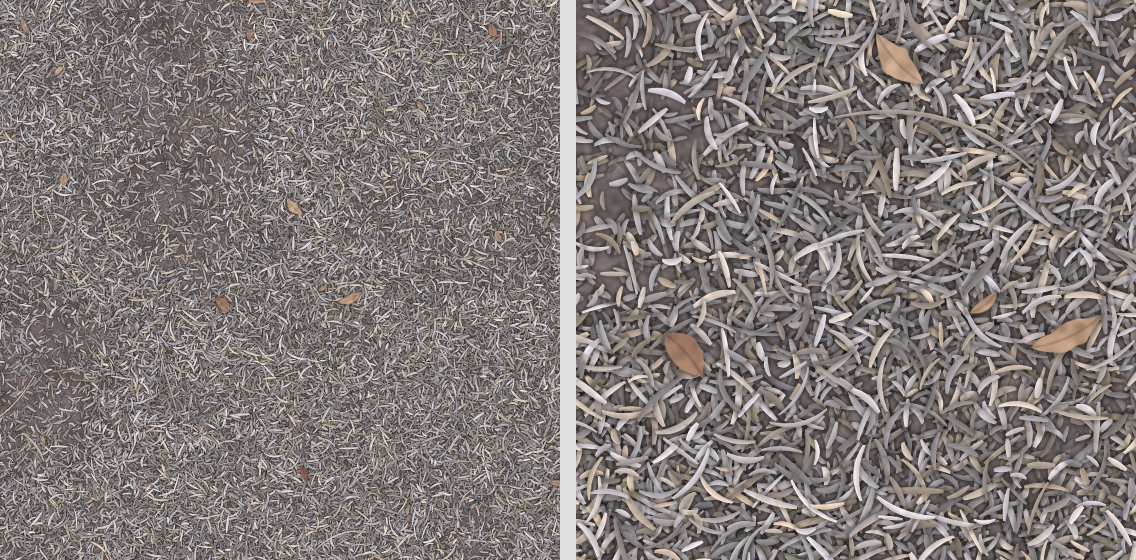
Left, the full canvas; right, a detail of the centre.
This texture is drawn by a WebGL 1 fragment shader. Its source:

```glsl
precision highp float;
// Dry winter lawn: bare brown soil under many layers of short pale straw.
// Each layer scatters one curved blade per grid cell; a broad noise field
// thins the straw into bare patches. A few stalks and fallen leaves lie on top.
uniform vec2 u_resolution;

vec4 hash4(vec2 p) {
  vec4 q = fract(p.xyxy * vec4(0.1031, 0.1030, 0.0973, 0.1099));
  q += dot(q, q.wzxy + 33.33);
  return fract((q.xxyz + q.yzzw) * q.zywx);
}

float valueNoise(vec2 p) {
  vec2 i = floor(p);
  vec2 f = fract(p);
  f = f * f * (3.0 - 2.0 * f);
  float low = mix(hash4(i).x, hash4(i + vec2(1.0, 0.0)).x, f.x);
  float high = mix(hash4(i + vec2(0.0, 1.0)).x, hash4(i + 1.0).x, f.x);
  return mix(low, high, f.y);
}

vec2 rotate(vec2 p, float angle) {
  float c = cos(angle);
  float s = sin(angle);
  return vec2(c * p.x + s * p.y, c * p.y - s * p.x);
}

// Lays one blade per grid cell over the ground, each with a soft contact shadow.
vec3 addStraw(vec3 ground, vec2 uv, float cells, float layer, float density,
              float brightness, float pixel) {
  for (int y = -1; y <= 1; y++) {
    for (int x = -1; x <= 1; x++) {
      vec2 cell = floor(uv * cells) + vec2(float(x), float(y));
      vec4 place = hash4(cell + layer * 17.3 + 5.1);
      vec4 form = hash4(cell + layer * 17.3 + 71.7);
      vec2 q = rotate(uv - (cell + place.xy) / cells, place.z * 6.2832);

      float halfLength = mix(0.25, 0.8, form.x * form.x) / cells;
      q.y += (form.y - 0.5) * 0.6 * q.x * q.x / halfLength;
      float along = clamp(q.x / halfLength, -1.0, 1.0);
      float halfWidth = mix(0.0011, 0.0022, form.z) * (1.0 - 0.5 * along * along);
      float d = max(abs(q.y) - halfWidth, abs(q.x) - halfLength);

      float present = smoothstep(-0.03, 0.03, density - place.w);
      float blade = present * (1.0 - smoothstep(-0.6 * pixel, 0.6 * pixel, d));
      float shadow = present * (1.0 - smoothstep(0.0, 0.003, d));

      float warmth = fract(form.y * 7.3);
      vec3 tone = mix(vec3(0.99, 0.965, 0.99), vec3(1.05, 0.94, 0.83), warmth * warmth);
      vec3 straw = tone * mix(0.50, 0.92, form.w) * brightness;
      straw *= 1.0 + 0.1 * clamp(q.y / halfWidth, -1.0, 1.0);
      ground = mix(ground * (1.0 - 0.2 * shadow), straw, blade);
    }
  }
  return ground;
}

// Scatters rare pointed leaves, tan to rust, with a faint midrib.
vec3 addLeaves(vec3 ground, vec2 uv, float pixel) {
  for (int y = -1; y <= 1; y++) {
    for (int x = -1; x <= 1; x++) {
      vec2 cell = floor(uv * 8.0) + vec2(float(x), float(y));
      vec4 place = hash4(cell + 213.7);
      vec4 form = hash4(cell + 341.9);
      vec2 q = rotate(uv - (cell + place.xy) / 8.0, place.z * 6.2832);

      float halfLength = mix(0.010, 0.028, form.x * form.x);
      q.y += (form.y - 0.5) * 0.7 * q.x * q.x / halfLength;
      float along = q.x / halfLength;
      float edge = halfLength * mix(0.28, 0.6, form.z) * (1.0 - along * along);
      edge *= 0.8 + 0.4 * valueNoise(uv * 130.0);
      float d = abs(q.y) - edge;

      float present = step(place.w, 0.25);
      float leaf = present * (1.0 - smoothstep(-pixel, pixel, d));
      float shadow = present * (1.0 - smoothstep(0.0, 0.005, d));
      vec3 color = mix(vec3(0.77, 0.65, 0.54), vec3(0.52, 0.34, 0.29), form.w * form.w);
      color *= 0.88 + 0.24 * valueNoise(uv * 180.0);
      color *= 1.0 - 0.15 * (1.0 - smoothstep(0.0, 0.0015, abs(q.y)));
      ground = mix(ground * (1.0 - 0.25 * shadow), color, leaf);
    }
  }
  return ground;
}

void main() {
  float pixel = 1.0 / u_resolution.y;
  vec2 uv = gl_FragCoord.xy * pixel;

  // Broad patches with smaller tufts decide how thick the straw lies.
  float patches = 0.50 * valueNoise(uv * 4.0 + 3.7)
                + 0.28 * valueNoise(uv * 9.0 + 21.3)
                + 0.22 * valueNoise(uv * 22.0 + 47.1);
  float cover = mix(0.2, 1.0, smoothstep(0.25, 0.7, patches));

  // Crumbly soil.
  float grain = 0.35 * valueNoise(uv * 30.0) + 0.35 * valueNoise(uv * 130.0 + 9.0)
              + 0.30 * valueNoise(uv * 300.0 + 31.0);
  vec3 color = vec3(0.43, 0.385, 0.385) * mix(0.65, 1.35, grain);

  // Fine dull litter first, then longer and paler blades.
  for (int i = 0; i < 14; i++) {
    float height = float(i) / 13.0;
    color = addStraw(color, uv, mix(72.0, 42.0, height), float(i),
                     cover + 0.15 * (1.0 - height), mix(0.8, 1.0, height), pixel);
  }

  color = addStraw(color, uv, 8.0, 23.0, 0.12, 0.9, pixel);
  color = addLeaves(color, uv, pixel);
  color *= 0.94 + 0.12 * valueNoise(uv * 260.0 + 77.0);
  gl_FragColor = vec4(color, 1.0);
}
```
